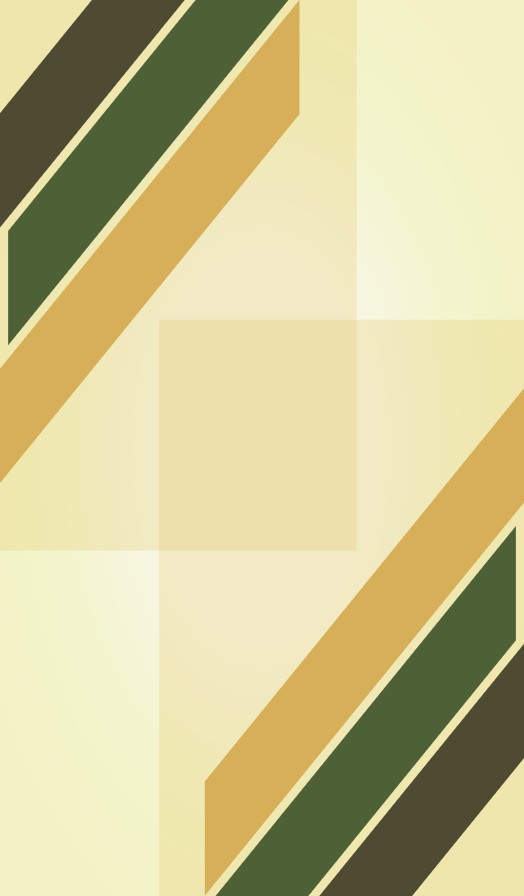
This background is drawn by a Shadertoy shader. Its source:

```glsl
// Cream backdrop with an elliptical glow, two overlapping translucent panels
// and mirrored diagonal bands in opposite corners. Bands come from one signed
// diagonal offset, folded at the middle and repeated in a loop.

// Layout, in units of the canvas height (origin at the lower left)
const float ASPECT = 0.5833;
const vec2 PANEL_UPPER = vec2(0.3971, 0.3854);  // lower right corner
const vec2 PANEL_LOWER = vec2(0.1771, 0.6432);  // upper left corner
const float PANEL_OPACITY = 0.22;

const float BAND_SLOPE = 1.235;
const float BAND_RISE = 0.1536;   // height of the middle diagonal at x = 0
const float BAND_START = 0.3073;
const float BAND_PITCH = 0.1426;
const float BAND_WIDTH = 0.1276;
const float GOLD_REACH = 0.0527;  // inner end of the gold bands
const float GOLD_SHIFT = 0.0110;  // offset between the two gold ends
const float GREEN_REACH = 0.2826; // outer end of the green bands

// Colours
const vec3 GLOW = vec3(0.972, 0.966, 0.902);
const vec3 HALO = vec3(0.953, 0.957, 0.792);
const vec3 CREAM = vec3(0.957, 0.947, 0.780);
const vec3 PANEL = vec3(0.870, 0.745, 0.315);
const vec3 GOLD = vec3(0.845, 0.688, 0.348);
const vec3 GREEN = vec3(0.304, 0.381, 0.210);
const vec3 BROWN = vec3(0.308, 0.293, 0.198);

// Coverage of a region whose signed distance is positive inside
float cover(float dist) {
    return clamp(dist * iResolution.y + 0.5, 0.0, 1.0);
}

vec3 backdrop(vec2 uv) {
    float radius = length(uv * 2.0 - 1.0);
    vec3 color = mix(GLOW, HALO, smoothstep(0.35, 0.92, radius));
    return mix(color, CREAM, smoothstep(0.85, 1.15, radius));
}

vec3 addPanels(vec3 color, vec2 p) {
    float upper = cover(min(PANEL_UPPER.x - p.x, p.y - PANEL_UPPER.y));
    float lower = cover(min(p.x - PANEL_LOWER.x, PANEL_LOWER.y - p.y));
    color = mix(color, PANEL, PANEL_OPACITY * upper);
    return mix(color, PANEL, PANEL_OPACITY * lower);
}

vec3 addBands(vec3 color, vec2 p) {
    float offset = p.y - BAND_RISE - BAND_SLOPE * p.x;
    float side = offset < 0.0 ? -1.0 : 1.0;
    float across = side * (p.x - 0.5 * ASPECT);
    float steepness = length(vec2(1.0, BAND_SLOPE));

    for (int i = 0; i < 3; i++) {
        float middle = BAND_START + 0.5 * BAND_WIDTH + float(i) * BAND_PITCH;
        float dist = (0.5 * BAND_WIDTH - abs(abs(offset) - middle)) / steepness;

        // Upright ends cut the gold and green bands
        if (i == 0) dist = min(dist, GOLD_REACH - side * GOLD_SHIFT - across);
        if (i == 1) dist = min(dist, across + GREEN_REACH);

        vec3 paint = i == 0 ? GOLD : (i == 1 ? GREEN : BROWN);
        color = mix(color, paint, cover(dist));
    }
    return color;
}

void mainImage(out vec4 fragColor, in vec2 fragCoord) {
    vec2 uv = fragCoord / iResolution.xy;
    vec2 p = uv * vec2(ASPECT, 1.0);
    vec3 color = addPanels(backdrop(uv), p);
    fragColor = vec4(addBands(color, p), 1.0);
}
```
